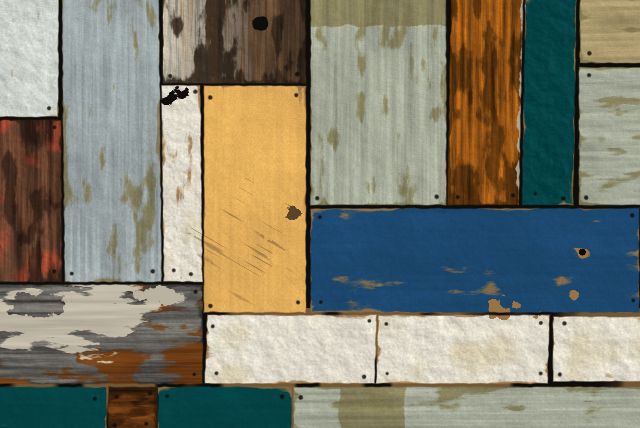
This texture is drawn by a WebGL 2 fragment shader. Its source:

```glsl
#version 300 es
precision highp float;
// A patchwork of weathered, painted boards with nails, chips and dark joints.
uniform vec2 u_resolution;
out vec4 fragColor;

const vec3 WHITE = vec3(.8, .82, .79), CREAM = vec3(.88, .86, .8), PALE = vec3(.73, .7, .63),
  MIST = vec3(.61, .65, .65), SAGE = vec3(.64, .66, .59), OLIVE = vec3(.5, .47, .32),
  SAND = vec3(.67, .6, .43), YELLOW = vec3(.88, .68, .36), AMBER = vec3(.6, .34, .09),
  BLUE = vec3(.11, .28, .43), TEAL = vec3(.02, .26, .27), GREY = vec3(.38, .37, .35),
  RUSSET = vec3(.37, .24, .17), RED = vec3(.6, .26, .18), UMBER = vec3(.35, .26, .18),
  BARK = vec3(.4, .22, .08), TAN = vec3(.6, .45, .27), DARK = vec3(.06, .05, .04);
// Finishes: wear, grain strength, paint relief
const vec3 SMOOTH = vec3(.08, .07, .12), LUMPY = vec3(.08, .05, .42),
  WORN = vec3(.2, .24, .16), RAW = vec3(.33, .85, .25);
const float GAP = .0022, WOBBLE = .0025, NAIL_INSET = .023, NAIL_SIZE = .0045;

vec2 p, q;
vec3 c, paint, finish;
vec4 board;
float inset = -1., rough;

float hash(vec2 v) { return fract(sin(dot(v, vec2(127.1, 311.7))) * 43758.5); }

float noise(vec2 v) {
  vec2 i = floor(v), f = fract(v), e = vec2(1, 0);
  f *= f * (3. - 2. * f);
  return mix(mix(hash(i), hash(i + e), f.x), mix(hash(i + e.yx), hash(i + 1.), f.x), f.y);
}

float fbm(vec2 v) {
  float sum = 0., amp = .5;
  for (int i = 0; i < 5; i++) { sum += amp * noise(v); v = v * 2.03 + 7.1; amp *= .5; }
  return sum;
}

float inside(vec2 v, vec4 box) {
  vec2 e = min(v - box.xy, box.zw - v);
  return min(e.x, e.y);
}

// Keep the board lying deepest around q; boxes are left, bottom, right, top
void lay(vec4 box, float lean, vec3 tint, vec3 coat) {
  float d = inside(q - vec2(lean * (q.y - .5 * (box.y + box.w)), 0), box);
  if (d > inset) { inset = d; board = box; paint = tint; finish = coat; }
}

// Ragged ellipse and rectangle
float blot(vec2 centre, vec2 radius, float ragged) {
  return smoothstep(-.08, .08, 1. - length((p - centre) / radius) + ragged);
}
void stain(vec3 tint, vec2 centre, vec2 radius, float ragged) {
  c = mix(c, tint, blot(centre, radius, ragged * rough));
}
void band(vec3 tint, vec4 box, float lean) {
  float d = inside(p - vec2(lean * (p.y - .75), 0), box);
  c = mix(c, tint, .85 * smoothstep(-.002, .002, d + .01 * rough));
}

void layBoards() {
  lay(vec4(-.1, .725, .139, 1.1), 0., WHITE, LUMPY);
  lay(vec4(-.1, .339, .147, .722), 0., RUSSET, RAW);
  lay(vec4(.146, .339, .377, 1.1), -.01, MIST, WORN);
  lay(vec4(.379, .803, .719, 1.2), 0., UMBER, RAW);
  lay(vec4(.379, .34, .474, .802), -.012, CREAM, LUMPY);
  lay(vec4(.476, .268, .719, .802), 0., YELLOW, SMOOTH);
  lay(vec4(.726, .519, 1.048, 1.1), 0., SAGE, WORN);
  lay(vec4(1.052, .519, 1.224, 1.1), .02, AMBER, RAW);
  lay(vec4(1.226, .519, 1.35, 1.1), .016, TEAL, LUMPY);
  lay(vec4(1.357, .851, 1.7, 1.1), 0., SAND, WORN);
  lay(vec4(1.355, .519, 1.8, .845), 0., SAGE, WORN);
  lay(vec4(.726, .268, 1.5, .515), 0., BLUE, SMOOTH);
  lay(vec4(-.1, .101, .477, .337), 0., GREY, RAW);
  lay(vec4(.481, .102, .882, .266), .035, CREAM, LUMPY);
  lay(vec4(.882, .102, 1.288, .266), .035, CREAM, LUMPY);
  lay(vec4(1.294, .107, 1.7, .262), 0., CREAM, LUMPY);
  lay(vec4(-.1, -.1, .252, .098), 0., TEAL, SMOOTH);
  lay(vec4(.252, -.01, .369, .098), 0., BARK, RAW);
  lay(vec4(.369, -.1, .686, .098), 0., TEAL, SMOOTH);
  lay(vec4(.686, -.1, 1.6, .098), 0., SAGE, WORN);
}

void main() {
  p = gl_FragCoord.xy / u_resolution * vec2(1.5, 1);
  q = p + WOBBLE * (vec2(noise(p * 70.), noise(p.yx * 70.)) - .5);
  float px = 1. / u_resolution.y;
  layBoards();

  // Grain runs along the longer side
  vec2 size = board.zw - board.xy, mid = board.xy + .5 * size;
  vec2 along = (size.y > size.x ? p.yx : p) + 3. * hash(mid);
  float grain = fbm(along * vec2(5, 110)), flakes = fbm(along * vec2(12, 34)), blotch = fbm(p * 11.);
  rough = 2. * fbm(p * 38.) - 1.;

  // Second paint tones
  c = paint;
  if (paint == SAGE) { band(OLIVE, vec4(.7, .94, 1.1, 1.1), 0.); band(OLIVE, vec4(.795, -.1, .951, .1), 0.); }
  if (paint == UMBER) c = mix(c, PALE, smoothstep(.6, .4, p.x + .45 * (grain - .5)));
  if (paint == RUSSET) c = mix(c, RED, smoothstep(.45, .65, blotch + .3 * (p.y - .5)));
  if (paint == CREAM) c = mix(c, SAND, .4 * smoothstep(.5, .8, blotch));

  // Wear, grain, relief and speckle
  vec3 under = finish == RAW ? paint * .5 : finish == WORN ? OLIVE : TAN;
  float wear = flakes - .85 + finish.x + .28 * exp(-max(inset - GAP, 0.) / .005);
  c = mix(c, under, .85 * smoothstep(-.06, .08, wear));
  c *= 1. + finish.y * 1.6 * (grain - .5) + .16 * (blotch - .5);
  c += finish.z * (fbm(p * 42. + .15) - fbm(p * 42.)) * (.2 + c);
  c *= .96 + .08 * noise(p * 340.);

  // Peeling pale paint over grey and bare wood
  if (paint == GREY) {
    c = mix(c, BARK * (.6 + grain), smoothstep(.42, .56, flakes + .25 * p.x - .9 * p.y + .07));
    float peel = blot(vec2(.1, .26), vec2(.22, .08), 2.2 * flakes - 1.1);
    c = mix(c, PALE * (.9 + .25 * grain), peel * (1. - blot(vec2(.085, .29), vec2(.07, .022), rough)));
    stain(PALE, vec2(.37, .31), vec2(.06, .02), 1.);
  }

  // Knots, chips and scuffs
  stain(DARK, vec2(.42, .782), vec2(.032, .02), 1.5);
  stain(DARK, vec2(.61, .944), vec2(.018), .5);
  stain(TAN, vec2(1.367, .411), vec2(.018, .014), 1.);
  stain(DARK, vec2(1.365, .411), vec2(.008), 0.);
  stain(TAN, vec2(1.345, .311), vec2(.011, .013), 1.);
  stain(TAN, vec2(1.18, .279), vec2(.04, .014), 3.);
  stain(UMBER, vec2(.687, .495), vec2(.013, .009), 3.);
  band(PALE, vec4(1.216, .52, 1.223, 1.1), .022);
  float scuff = noise(vec2(dot(p, vec2(.87, -.5)) * 9., dot(p, vec2(.5, .87)) * 230.));
  c = mix(c, UMBER, .4 * smoothstep(.76, .95, scuff) * blot(vec2(.56, .43), vec2(.1, .12), rough));

  // Nails near the corners
  vec2 side = sign(p - mid);
  vec2 nail = mid + side * (.5 * size - NAIL_INSET) + .014 * (hash(mid + side) - .5);
  float away = length(p - nail) + .002 * rough;
  c = mix(c, DARK, .85 * smoothstep(NAIL_SIZE + px, NAIL_SIZE - px, away));

  // Joints, with bare wood along the lower ones
  vec3 joint = mix(DARK, TAN * .75, step(p.y, .28) * smoothstep(.35, .6, noise(p * vec2(18, 9))));
  fragColor = vec4(clamp(mix(joint, c, smoothstep(-px, px, inset - GAP)), 0., 1.), 1);
}
```
